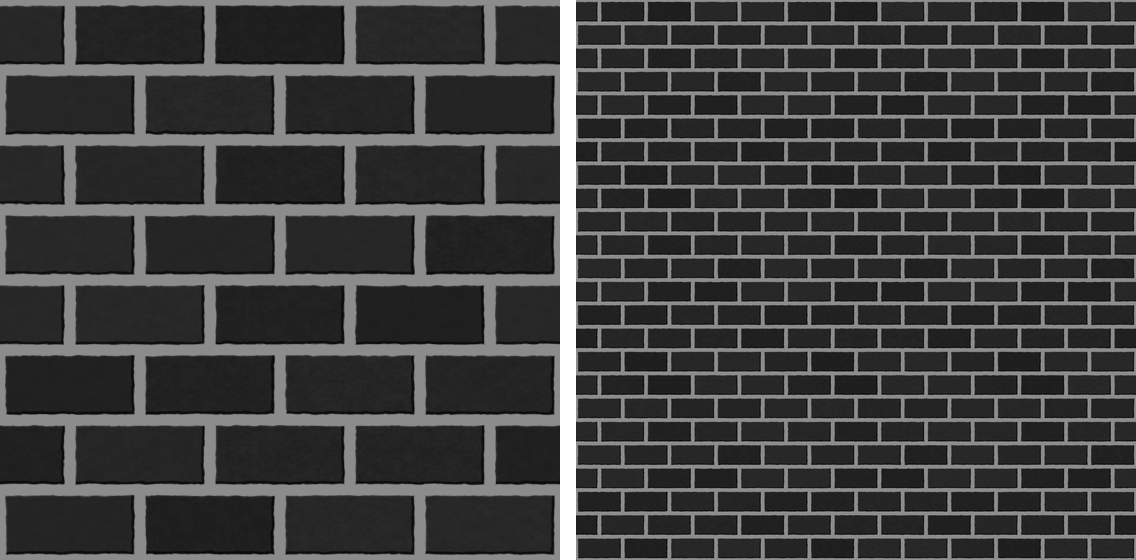
Left, the tile; right, the same tile 3 across and 3 down.
A Shadertoy shader for this texture:

```glsl
const vec2 BRICKS = vec2(4.0, 8.0);          // repeats across and down
const vec2 HALF_SIZE = vec2(0.1146, 0.0521); // half a brick, canvas units
const float MORTAR_SHADE = 0.55;
const float BRICK_DARK = 0.112;
const float BRICK_LIGHT = 0.157;
const float RIM_SHADE = 0.055;
const float RIM_WIDTH = 0.0048;
const float ROUGHNESS = 0.0036;              // wander of the brick outline
const float LIP_LIGHT = 0.022;               // lit upper and left edges
const float GRAIN = 0.022;
const float MOTTLE = 0.016;

float hash(vec2 p) {
    return fract(sin(dot(p, vec2(127.1, 311.7))) * 43758.5453);
}

// Value noise that wraps after a whole number of cells.
float wrapNoise(vec2 uv, vec2 cells, float seed) {
    vec2 p = uv * cells;
    vec2 i = floor(p);
    vec2 f = fract(p);
    f = f * f * (3.0 - 2.0 * f);
    vec2 a = mod(i, cells);
    vec2 b = mod(i + 1.0, cells);
    float low = mix(hash(a + seed), hash(vec2(b.x, a.y) + seed), f.x);
    float high = mix(hash(vec2(a.x, b.y) + seed), hash(b + seed), f.x);
    return mix(low, high, f.y);
}

// Signed noise with a broad wave and small chips.
float edgeNoise(vec2 uv, float seed) {
    float wave = wrapNoise(uv, vec2(64.0), seed);
    float chips = wrapNoise(uv, vec2(170.0), seed + 7.0);
    return mix(wave, chips, 0.35) - 0.5;
}

float boxDistance(vec2 p, vec2 halfSize) {
    vec2 d = abs(p) - halfSize;
    return length(max(d, 0.0)) + min(max(d.x, d.y), 0.0);
}

void mainImage(out vec4 fragColor, in vec2 fragCoord) {
    vec2 uv = fragCoord / iResolution.xy;
    float pixel = 1.0 / min(iResolution.x, iResolution.y);

    // Running bond: odd rows shift by half a brick
    vec2 grid = uv * BRICKS;
    grid.x -= 0.5 * mod(floor(grid.y), 2.0);
    vec2 id = mod(floor(grid), BRICKS);
    vec2 p = (fract(grid) - 0.5) / BRICKS;

    // Ragged outline
    vec2 wander = ROUGHNESS * vec2(edgeNoise(uv, 3.0), edgeNoise(uv, 19.0));
    vec2 q = p + wander;
    float outline = boxDistance(q, HALF_SIZE);
    float brickMask = 1.0 - smoothstep(-pixel, pixel, outline);

    // Brick tone, mottling and fine grain
    float tone = mix(BRICK_DARK, BRICK_LIGHT, sqrt(hash(id + 41.0)));
    float wear = mix(0.35, 1.0, hash(id + 83.0));
    float mottle = wrapNoise(uv, vec2(48.0, 72.0), 29.0)
                 + wrapNoise(uv, vec2(120.0, 160.0), 37.0) - 1.0;
    float grain = wrapNoise(uv, vec2(256.0, 384.0), 53.0) - 0.5;
    float shade = tone + wear * (MOTTLE * mottle + GRAIN * grain);

    // Soft light along the top and left
    float litEdge = min(q.x + HALF_SIZE.x, HALF_SIZE.y - q.y);
    shade += LIP_LIGHT * (1.0 - smoothstep(0.001, 0.005, litEdge));

    // Dark rim along the right and bottom, with a wavy inner border
    float darkEdge = min(HALF_SIZE.x - q.x, q.y + HALF_SIZE.y);
    float rimWidth = RIM_WIDTH + 0.6 * ROUGHNESS * edgeNoise(uv, 67.0);
    float rim = 1.0 - smoothstep(rimWidth - pixel, rimWidth + pixel, darkEdge);
    shade = mix(shade, RIM_SHADE * tone / BRICK_LIGHT + 0.5 * GRAIN * grain, rim);

    fragColor = vec4(vec3(mix(MORTAR_SHADE, shade, brickMask)), 1.0);
}
```
